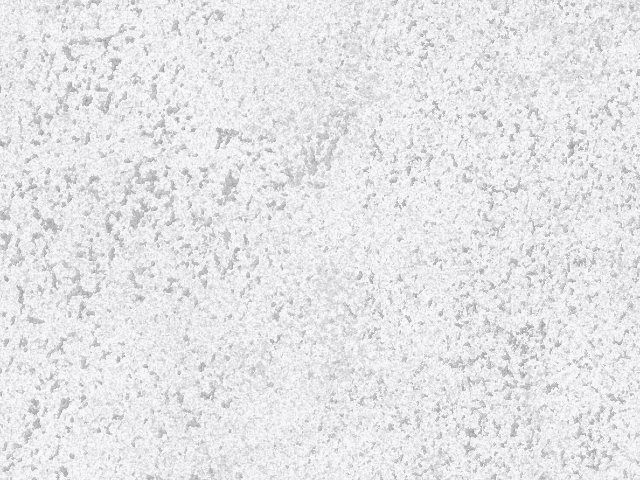
Write a WebGL 2 fragment shader that draws this texture.

```glsl
#version 300 es
precision highp float;
// Weathered white plaster: a bright, finely grained coat with small chipped flakes.
// Thresholded noise cuts the flakes; broad bands and vertical streaks set how
// densely they gather, and a few worn patches expose the grey layer below.
uniform vec2 u_resolution;
out vec4 fragColor;

float hash(vec2 cell) {
    uvec2 k = uvec2(ivec2(cell)) * uvec2(1597u, 3571u);
    uint h = (k.x ^ (k.y << 7)) * 74531u;
    h = (h ^ (h >> 15)) * 73471u + k.y;
    h = (h ^ (h >> 13)) * 93497u;
    return float((h ^ (h >> 16)) & 65535u) / 65535.0;
}

float noise(vec2 p) {
    vec2 i = floor(p), f = fract(p);
    f = f * f * (3.0 - 2.0 * f);
    return mix(mix(hash(i), hash(i + vec2(1, 0)), f.x),
               mix(hash(i + vec2(0, 1)), hash(i + vec2(1, 1)), f.x), f.y);
}

float fbm(vec2 p) {
    float sum = 0.0, weight = 0.57;
    for (int octave = 0; octave < 3; octave++) {
        sum += weight * noise(p);
        p = mat2(1.6, 1.2, -1.2, 1.6) * p + 17.3;
        weight *= 0.5;
    }
    return sum;
}

// Soft elliptical spot, 1 at its centre
float spot(vec2 p, vec2 centre, vec2 radius) {
    vec2 d = (p - centre) / radius;
    return exp(-dot(d, d));
}

float segment(vec2 p, vec2 a, vec2 b) {
    vec2 along = b - a;
    return length(p - a - along * clamp(dot(p - a, along) / dot(along, along), 0.0, 1.0));
}

// Leaning chips: coarse on the left, finer towards the right
float chipField(vec2 p) {
    vec2 q = vec2(p.x - 0.3 * p.y, p.y * 0.8 + 0.15 * p.x);
    return mix(fbm(q * 98.0 + 40.0), fbm(q * 135.0 + 90.0), smoothstep(0.55, 0.8, p.x));
}

// How thickly the chips gather, 0 to 1
float chipDensity(vec2 p) {
    float bands = 0.62 * spot(p, vec2(0.22, 0.72), vec2(0.2, 0.36))
                + 0.4 * spot(p, vec2(0.1, 0.3), vec2(0.09, 0.3))
                + 0.45 * spot(p, vec2(1.14, 0.6), vec2(0.22, 0.6))
                + 0.3 * spot(p, vec2(0.95, 0.25), vec2(0.25, 0.25))
                + 0.5 * spot(p, vec2(0.8, 0.93), vec2(0.08, 0.12))
                + 0.6 * spot(p, vec2(0.46, 0.17), vec2(0.06, 0.06));
    float streaks = fbm(vec2(p.x - 0.12 * p.y, p.y * 0.3) * 15.0 + 5.0) - 0.5;
    float clusters = fbm(p * 20.0 + 60.0) - 0.5;
    return clamp(0.14 + bands + 1.2 * streaks + 0.7 * clusters, 0.0, 1.0);
}

void main() {
    vec2 p = gl_FragCoord.xy / u_resolution.y;
    vec2 warped = p + 0.09 * (vec2(fbm(p * 22.0 + 3.0), fbm(p * 22.0 + 31.0)) - 0.5);

    // Worn patches: one ragged arc and some fainter islands
    float arc = segment(warped, vec2(0.63, 0.61), vec2(0.70, 0.72));
    float worn = 1.0 - smoothstep(0.02, 0.055, arc);
    float islands = max(smoothstep(0.66, 0.74, fbm(warped * 7.0 + 12.0)),
                        0.8 * spot(warped, vec2(0.68, 0.36), vec2(0.08, 0.1)));

    // Grain at two scales
    float grain = 1.15 * (noise(p * 411.0) - 0.5)
                + 0.85 * (noise(mat2(0.8, 0.6, -0.6, 0.8) * p * 270.0 + 500.0) - 0.5);

    // Bright coat with cloudy variation and faint shallow pitting
    float tone = 0.938 + 0.04 * (fbm(p * 5.0 + 80.0) - 0.5);
    float pitLevel = 0.64 - 0.16 * islands - 0.1 * (fbm(p * 8.0 + 24.0) - 0.5);
    float pits = smoothstep(pitLevel - 0.06, pitLevel + 0.07, fbm(p * 140.0 + 200.0));
    tone -= 0.072 * pits;

    // Chips, merging into solid grey inside the worn patch
    float field = chipField(p);
    float level = mix(0.725, 0.575, chipDensity(p)) - 0.2 * worn;
    float chip = smoothstep(level - 0.035, level + 0.045, field);
    float chipTone = 0.735 + 0.13 * (fbm(p * 30.0 + 150.0) - 0.5) + 0.04 * worn;
    tone = mix(tone, chipTone, chip);

    // Shallow relief: chips are shaded on one rim and lit on the other
    float slope = field - chipField(p + vec2(-0.0024, 0.0024));
    tone += chip * clamp(slope * 0.4, -0.12, 0.05);

    tone += grain * mix(0.12, 0.1, chip);
    tone = min(tone, 0.96 + 0.3 * (tone - 0.96));
    fragColor = vec4(vec3(tone) + vec3(-0.001, -0.001, 0.005), 1.0);
}
```
